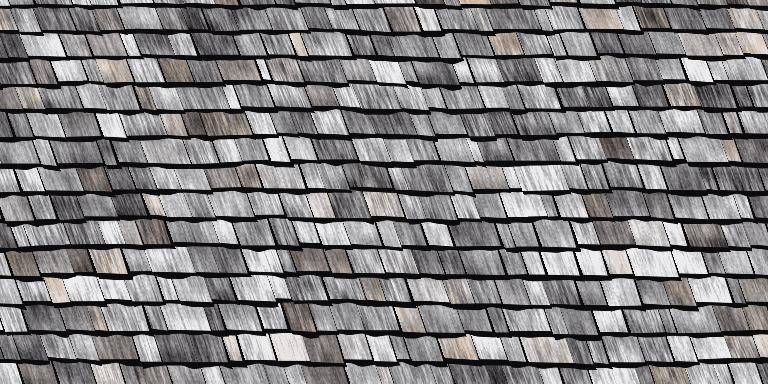
Reproduce this texture procedurally as a Shadertoy shader.

```glsl
const float SHINGLES_PER_HEIGHT = 13.5;
const float SLANT = 0.36;
const vec3 SHADOW = vec3(0.045, 0.045, 0.05);
const vec3 DARK_WOOD = vec3(0.31, 0.30, 0.31);
const vec3 PALE_WOOD = vec3(0.86, 0.86, 0.87);
const vec3 BROWN_TINT = vec3(1.0, 0.9, 0.8);

float hash(vec2 p) {
    return fract(sin(dot(p, vec2(127.1, 311.7))) * 43758.5453);
}

float noise(vec2 p) {
    vec2 i = floor(p), f = fract(p);
    f = f * f * (3.0 - 2.0 * f);
    return mix(mix(hash(i), hash(i + vec2(1, 0)), f.x),
               mix(hash(i + vec2(0, 1)), hash(i + vec2(1, 1)), f.x), f.y);
}

// Irregular left edge of a shingle
float jointAt(float index, float row) {
    return index + 0.75 * (hash(vec2(index, row)) - 0.5);
}

// Course number counted from the top; courses grow taller downwards
float courseAt(float depth, float x) {
    float sag = 0.2 * (noise(vec2(x * 2.5, depth * 5.0)) - 0.5);
    return depth * 14.9 - 0.95 * depth * depth - 0.07 + sag;
}

// Wood colour with streaks along the slanted grain
vec3 woodColor(vec2 id, vec2 p, float across, float v) {
    float tone = mix(0.2, 1.04, hash(id + 17.3));
    float coarse = noise(vec2(p.x * 9.0, v * 1.2 + id.y * 7.0)) - 0.5;
    float fine = noise(vec2(p.x * 25.0, v * 2.0 + id.y * 11.0)) - 0.5;
    float speck = noise(vec2(p.x * 30.0, v * 14.0 + id.y * 31.0)) - 0.5;
    float blotch = noise(vec2(p.x * 1.6, v * 2.0 + id.y * 5.0)) - 0.5;
    float patchTone = noise(vec2(p.x * 0.35, id.y * 0.6)) - 0.5;
    float grain = mix(0.3, 0.85, hash(id + 41.9));
    tone += 0.28 * coarse + grain * fine + 0.3 * speck;
    tone += 0.4 * blotch + 0.3 * patchTone;
    tone += (hash(id + 5.7) - 0.5) * 0.4 * (v - 0.5) + 0.08 * (across - 0.5);

    vec3 wood = mix(DARK_WOOD, PALE_WOOD, clamp(tone, -0.4, 1.12));
    float brown = smoothstep(0.68, 1.0, hash(id + 73.1));
    brown *= 0.3 + 0.7 * noise(vec2(p.x * 4.0, v * 2.0 + id.y));
    return wood * mix(vec3(1), BROWN_TINT * 0.9, brown);
}

// Colour in rgb, height of the ragged lower edge in a
vec4 shingle(float x, float v, float row, float blur) {
    float s = x - SLANT * v + 9.0 * hash(vec2(row, 3.7));
    float index = floor(s);
    if (s < jointAt(index, row)) index -= 1.0;
    else if (s >= jointAt(index + 1.0, row)) index += 1.0;

    float left = jointAt(index, row);
    float right = jointAt(index + 1.0, row);
    float across = (s - left) / (right - left);
    vec2 id = vec2(index, row);

    // Gap on the right: often a faint seam, sometimes wide and black
    float chance = hash(id + 29.0);
    float gap = mix(0.02, 0.11, chance * chance) * (0.6 + 0.5 * v);
    float depth = mix(0.65, 1.0, smoothstep(0.0, 0.5, chance));
    float face = smoothstep(-blur, blur, right - s - gap);
    vec3 wood = woodColor(id, vec2(s, v), across, v);
    vec3 color = mix(wood, SHADOW, depth * (1.0 - face));

    float tilt = 0.1 * (hash(id + 61.0) - 0.25);
    float lowerEdge = 1.0 + 0.11 * hash(id + 53.0) + tilt * (across - 0.5);
    return vec4(color, lowerEdge);
}

void mainImage(out vec4 fragColor, in vec2 fragCoord) {
    vec2 uv = fragCoord / iResolution.y;
    float course = courseAt(1.0 - uv.y, uv.x);
    float row = floor(course);
    float v = course - row;
    float x = uv.x * SHINGLES_PER_HEIGHT;
    float blur = 0.5 * SHINGLES_PER_HEIGHT / iResolution.y;

    // The upper course overlaps this one and casts an uneven shadow
    vec4 lower = shingle(x, v, row, blur);
    vec4 upper = shingle(x, v + 1.0, row - 1.0, blur);
    float below = v + 1.0 - upper.a;
    float shadowDepth = 0.11 + 0.13 * noise(vec2(x * 2.2, row * 9.0));
    float shade = 1.0 - smoothstep(-blur, blur, below - shadowDepth);
    float cover = 1.0 - smoothstep(-blur, blur, below);

    vec3 color = mix(lower.rgb, SHADOW, shade);
    color = mix(color, upper.rgb, cover);
    fragColor = vec4(color, 1.0);
}
```
